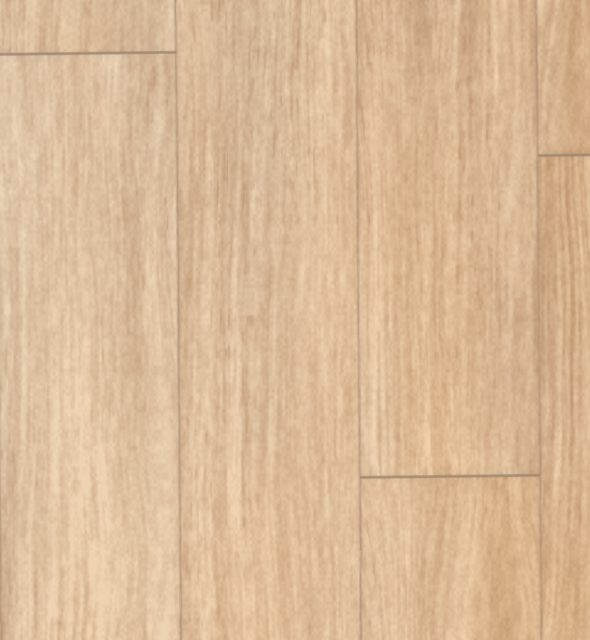
A WebGL 2 fragment shader for this texture:

```glsl
#version 300 es
precision highp float;
// Pale oak floor: wide upright planks with staggered end joints and fine grain.
uniform vec2 u_resolution;
out vec4 fragColor;

// Integer hash of a lattice cell, 0 to 1
float hash(vec2 cell) {
  uvec2 q = uvec2(ivec2(cell)) * uvec2(1597u, 3812u) + uvec2(7919u, 104729u);
  uint n = (q.x ^ (q.y << 9)) * 747796405u + q.y * 277803u;
  n = ((n >> ((n >> 28) + 4u)) ^ n) * 277803737u;
  return float(((n >> 22) ^ n) & 65535u) / 65535.0;
}

float noise(vec2 p) {
  vec2 i = floor(p), f = fract(p);
  f = f * f * (3.0 - 2.0 * f);
  return mix(mix(hash(i), hash(i + vec2(1, 0)), f.x),
             mix(hash(i + vec2(0, 1)), hash(i + vec2(1, 1)), f.x), f.y);
}

// Noise centred on zero
float wave(vec2 p) { return noise(p) - 0.5; }

// Coverage of a soft line at the given distance from its middle
float line(float dist, float halfWidth, float blur) {
  return 1.0 - smoothstep(halfWidth - blur, halfWidth + blur, dist);
}

void main() {
  vec2 p = gl_FragCoord.xy / u_resolution.y;
  float pixel = 1.0 / u_resolution.y;

  // Plank layout: columns lean slightly, each with its own joint height
  const float plankWidth = 0.2817, plankLength = 1.3;
  float across = (p.x + 0.008 * p.y - 0.001) / plankWidth;
  float column = floor(across);
  vec4 joints = vec4(0.915, 1.15, 0.254, 0.757);
  float along = (p.y - 0.012 * (p.x - column * plankWidth)
                 - joints[int(mod(column, 4.0))]) / plankLength;
  float row = floor(along);
  float seed = floor(hash(vec2(column + 11.0, row + 5.0)) * 900.0);

  // Grain coordinates, bent in slow curves that differ per plank
  vec2 g = vec2(fract(across) * plankWidth, p.y) + vec2(seed, seed * 0.37);
  float bend = 0.05 * wave(g * vec2(7.0, 2.2)) + 0.012 * wave(g * vec2(22.0, 6.0));
  float x = fract(across) * plankWidth + bend;
  float y = p.y;

  // Broad bands and growth rings
  float tone = 0.60 + 0.14 * (hash(vec2(seed, 3.0)) - 0.5);
  tone += 0.38 * wave(vec2(x * 22.0 + seed, y * 1.1));
  tone += 0.34 * wave(vec2(x * 65.0 + seed, y * 1.8 + 40.0));
  float ringZone = smoothstep(0.35, 0.75, noise(g * vec2(9.0, 1.6) + 17.0));
  tone += (0.16 + 0.32 * ringZone) * wave(vec2(x * 130.0 + seed, y * 3.0));

  // Broken fibres, mottling and a fine embossed surface
  tone += 0.34 * wave(vec2(x * 210.0 + seed, y * 16.0));
  tone += 0.22 * wave(vec2(x * 160.0 + seed, y * 50.0 + 70.0));
  tone += 0.20 * wave(g * vec2(14.0, 5.0) + 60.0);
  tone += 0.16 * wave(p * vec2(120.0, 90.0) + 25.0);
  tone += 0.26 * wave(p * vec2(260.0, 190.0));

  // Short dark pores gathered in patches
  float pores = smoothstep(0.66, 0.92, noise(vec2(x * 180.0 + seed, y * 38.0)));
  tone -= 0.26 * pores * smoothstep(0.4, 0.8, noise(g * vec2(12.0, 3.0) + 90.0));

  // Daylight falls off towards the top and the right
  tone += 0.22 * (0.46 - p.x) + 0.16 * (0.45 - p.y);
  vec3 color = mix(vec3(0.775, 0.625, 0.485), vec3(0.92, 0.81, 0.68),
                   clamp(tone, -0.1, 1.1));
  float warmth = 0.9 * (p.x - 0.42) - 0.45 * (p.y - 0.5) + 0.7 * wave(g * vec2(8.0, 2.0) + 30.0);
  color += vec3(0.012, -0.008, -0.028) * clamp(warmth * 1.5, -0.8, 1.0);

  // Seams: faint, broken long edges and crisper end joints
  float sideDist = abs(fract(across + 0.5) - 0.5) * plankWidth;
  float endDist = abs(fract(along + 0.5) - 0.5) * plankLength;
  float wear = 0.25 + 0.30 * noise(vec2(column * 7.0, p.y * 14.0))
             + 0.30 * noise(vec2(column * 5.0 + 3.0, p.y * 110.0));
  color *= 1.0 - 0.05 * exp(-min(sideDist, endDist) * 220.0);
  color = mix(color, vec3(0.69, 0.56, 0.46), wear * line(sideDist, 0.0020, max(pixel, 0.0020)));
  color = mix(color, vec3(0.62, 0.52, 0.43), 0.80 * line(endDist, 0.0021, max(pixel, 0.0015)));

  fragColor = vec4(color, 1.0);
}
```
